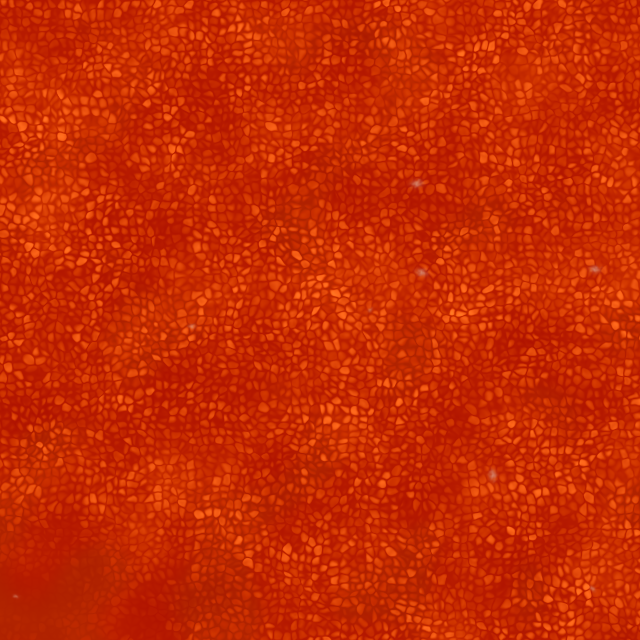
A Shadertoy shader for this texture:

```glsl
// Draws translucent orange-red tissue packed with tiny soft glowing cells.

#define CELLS 79.0          // cells across the canvas
#define JITTER 0.78         // irregularity of the cell layout
#define ROUNDNESS 4.2       // falloff of each cell, lower is softer
#define CELL_CONTRAST 2.25  // strength of the cell pattern
#define BLOTCH_SCALE 6.5    // cloudy patches across the canvas
#define BLOTCH_CONTRAST 1.5 // strength of the patches
#define GRAIN_CONTRAST 0.9  // mottling inside the cells
#define SPECKS 8            // pale dust specks
#define BASE_COLOR vec3(0.774, 0.164, 0.0)
#define TONE_COLOR vec3(0.060, 0.064, 0.0)
#define SPECK_COLOR vec3(0.86, 0.60, 0.50)

vec2 hash22(vec2 p) {
    vec3 q = fract(p.xyx * vec3(0.1031, 0.1030, 0.0973));
    q += dot(q, q.yzx + 33.33);
    return fract((q.xx + q.yz) * q.zy);
}

float gradientDot(vec2 corner, vec2 offset) {
    float angle = 6.2832 * hash22(corner + 57.0).x;
    return dot(vec2(cos(angle), sin(angle)), offset);
}

float gradientNoise(vec2 p) {
    vec2 i = floor(p), f = fract(p);
    vec2 u = f * f * f * (f * (f * 6.0 - 15.0) + 10.0);
    vec2 e = vec2(1.0, 0.0);
    return mix(mix(gradientDot(i, f), gradientDot(i + e.xy, f - e.xy), u.x),
               mix(gradientDot(i + e.yx, f - e.yx), gradientDot(i + e.xx, f - e.xx), u.x), u.y);
}

float fbm(vec2 p) {
    float sum = 0.0, amplitude = 1.0;
    for (int i = 0; i < 3; i++) {
        sum += amplitude * gradientNoise(p);
        p = mat2(1.6, 1.2, -1.2, 1.6) * p + 11.7;
        amplitude *= 0.5;
    }
    return sum;
}

// Rounded cell glow: the share of the strongest cell among its neighbours
// falls to a half on the walls and lower in the corners.
float cellGlow(vec2 p) {
    vec2 home = floor(p);
    float strongest = 0.0, total = 0.0, brightness = 0.0;
    for (int y = -2; y <= 2; y++)
    for (int x = -2; x <= 2; x++) {
        vec2 id = home + vec2(x, y);
        vec2 d = p - id - 0.5 - JITTER * (hash22(id) - 0.5);
        float weight = exp(-ROUNDNESS * dot(d, d));
        total += weight;
        if (weight > strongest) {
            strongest = weight;
            brightness = hash22(id + 131.0).y;
        }
    }
    return smoothstep(0.45, 0.95, strongest / total) * (0.5 + brightness);
}

// Coverage of a few small, tilted dust flecks.
float dustSpecks(vec2 uv) {
    float cover = 0.0;
    for (int i = 0; i < SPECKS; i++) {
        vec2 seed = vec2(float(i) * 7.0 + 3.0, 19.0);
        vec2 shape = hash22(seed + 40.0);
        float angle = 3.1416 * shape.x;
        vec2 d = mat2(cos(angle), -sin(angle), sin(angle), cos(angle)) * (uv - hash22(seed));
        d /= mix(0.004, 0.009, shape.y * shape.y) * vec2(1.0, 0.65);
        d += 0.5 * gradientNoise(uv * 180.0);
        cover = max(cover, (0.4 + 0.4 * shape.y) * exp(-dot(d, d)));
    }
    return cover;
}

void mainImage(out vec4 fragColor, in vec2 fragCoord) {
    vec2 uv = fragCoord / iResolution.y;

    // Cells, gently bent so that rows never line up
    vec2 bend = vec2(gradientNoise(uv * 13.0), gradientNoise(uv * 13.0 + 41.0));
    vec2 p = uv * CELLS + 1.0 * bend;
    p += 0.25 * vec2(gradientNoise(p * 1.1), gradientNoise(p * 1.1 + 23.0));
    float cells = cellGlow(p) - 0.47;
    float grain = gradientNoise(p * 1.4 + 5.0);

    // Focus varies by patch and fades in the lower left corner
    float haze = 1.0 - smoothstep(0.08, 0.36, length(uv * vec2(0.8, 1.1)));
    float focus = clamp(0.95 + 0.6 * gradientNoise(uv * 9.0 + 7.0), 0.55, 1.25);
    focus *= 1.0 - 0.8 * haze;

    // Cloudy light, slightly brighter toward the upper right
    float blotches = fbm(uv * BLOTCH_SCALE + 3.0);
    float drift = dot(uv - 0.5, vec2(0.25, 0.3));
    float tone = focus * (CELL_CONTRAST * cells + GRAIN_CONTRAST * grain)
               + BLOTCH_CONTRAST * blotches + drift - 0.5 * haze;

    // Compress the shadows and lift the highlights
    tone = max(tone, -0.9 + 0.35 * (tone + 0.9));
    tone += 0.4 * max(tone - 0.8, 0.0);

    // Tone to colour, with brownish shadows and amber highlights
    vec3 color = BASE_COLOR + TONE_COLOR * tone;
    color.b += 0.035 * max(tone - 0.8, 0.0);
    float shadow = 1.0 - smoothstep(-0.9, 0.2, tone);
    float brown = smoothstep(0.05, 0.4, gradientNoise(uv * 7.0 + 31.0) + 0.4 * haze);
    color += brown * shadow * vec3(-0.025, 0.032, 0.0);
    color = mix(color, SPECK_COLOR, dustSpecks(uv));

    fragColor = vec4(clamp(color, 0.0, 1.0), 1.0);
}
```
